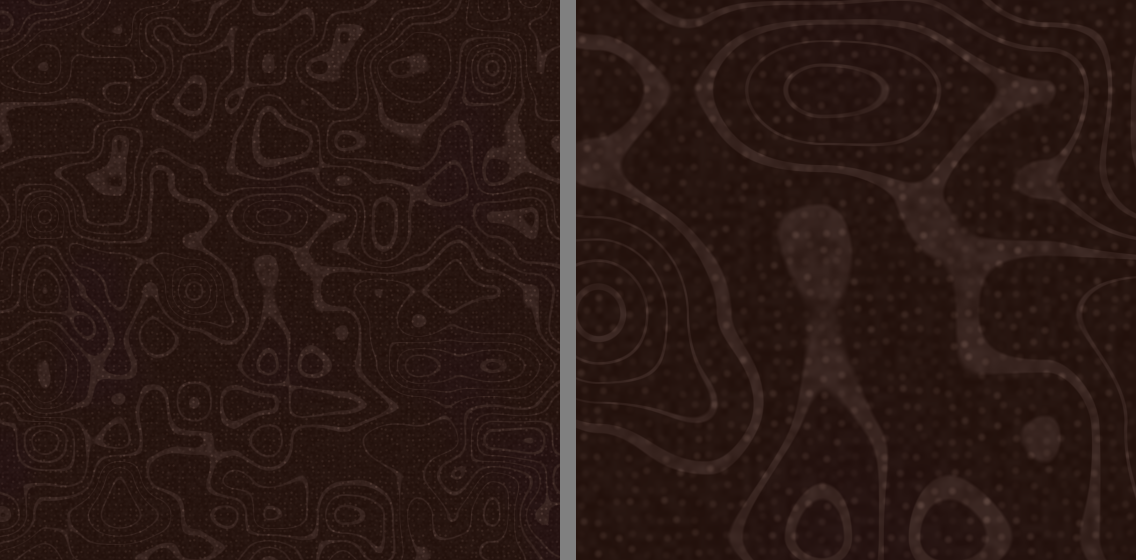
Left, the full canvas; right, a detail of the centre.
Reproduce this pattern procedurally as a WebGL 2 fragment shader.

```glsl
#version 300 es
precision highp float;
// Dark brown ground engraved with contour lines of two-octave value noise.
// Bands keep a constant height range, so they swell where the field is flat;
// a jittered grid of fine specks and a soft mottle give the surface its grain.

uniform vec2 u_resolution;
out vec4 fragColor;

const vec3 GROUND = vec3(0.146, 0.077, 0.057);
const vec3 HOLLOW = vec3(0.147, 0.074, 0.071);  // cooler tint in flat patches
const vec3 LINE   = vec3(0.238, 0.160, 0.141);
const vec3 SPECK  = vec3(0.105, 0.092, 0.085);  // light added by one speck

const float FIELD_CELLS  = 7.5;    // coarse noise cells across the canvas
const float DETAIL_SHARE = 0.36;   // weight of the octave at twice the scale
const float LEVELS       = 11.0;   // contour levels over the height range
const float THIN_BAND    = 0.045;  // half widths, as a share of one level
const float WIDE_BAND    = 0.150;
const float BAND_SOFT    = 0.025;
const float LINE_WEAR    = 0.50;   // how far the grain breaks up the lines
const float SPECK_CELLS  = 105.0;
const float SPECK_RADIUS = 0.27;   // in speck cells
const float MOTTLE_CELLS = 230.0;
const float MOTTLE       = 0.030;

float hash(vec2 p) {
    vec3 q = fract(vec3(p.xyx) * 0.1031);
    q += dot(q, q.yzx + 33.33);
    return fract((q.x + q.y) * q.z);
}

float valueNoise(vec2 p) {
    vec2 cell = floor(p);
    vec2 f = fract(p);
    f = f * f * (3.0 - 2.0 * f);
    float low  = mix(hash(cell), hash(cell + vec2(1.0, 0.0)), f.x);
    float high = mix(hash(cell + vec2(0.0, 1.0)), hash(cell + vec2(1.0)), f.x);
    return mix(low, high, f.y);
}

float terrain(vec2 uv) {
    vec2 p = uv * FIELD_CELLS + 17.4;
    return mix(valueNoise(p), valueNoise(p * 2.0 + 41.0), DETAIL_SHARE);
}

// Coverage of the contour bands; each level has its own width.
float contours(float height) {
    float level = height * LEVELS;
    float offset = abs(fract(level) - 0.5);
    float width = mix(THIN_BAND, WIDE_BAND, hash(vec2(floor(level), 5.0)));
    float soft = max(BAND_SOFT, 0.7 * fwidth(level));
    return 1.0 - smoothstep(width - soft, width + soft, offset);
}

// One soft dot per cell, kept inside its cell, with random brightness.
float specks(vec2 uv) {
    vec2 p = uv * SPECK_CELLS;
    vec2 cell = floor(p);
    vec2 jitter = vec2(hash(cell + 3.0), hash(cell + 71.0));
    vec2 center = mix(vec2(SPECK_RADIUS), vec2(1.0 - SPECK_RADIUS), jitter);
    float strength = hash(cell + 137.0);
    float dist = length(fract(p) - center);
    return (0.25 + 0.75 * strength * strength)
         * (1.0 - smoothstep(0.2 * SPECK_RADIUS, 1.3 * SPECK_RADIUS, dist));
}

void main() {
    vec2 uv = gl_FragCoord.xy / min(u_resolution.x, u_resolution.y);
    float grain = valueNoise(uv * MOTTLE_CELLS);

    // Ground with broad, faint changes of tint
    float patchTint = smoothstep(0.55, 0.9, valueNoise(uv * 6.0 + 90.0));
    vec3 color = mix(GROUND, HOLLOW, patchTint);

    // Worn contour lines
    float line = contours(terrain(uv));
    line *= 1.0 - LINE_WEAR * valueNoise(uv * 150.0 + 11.0);
    color = mix(color, LINE, line);

    // Grain
    color += MOTTLE * (grain - 0.5);
    color += SPECK * specks(uv) * (0.75 + 0.4 * line);

    fragColor = vec4(color, 1.0);
}
```
